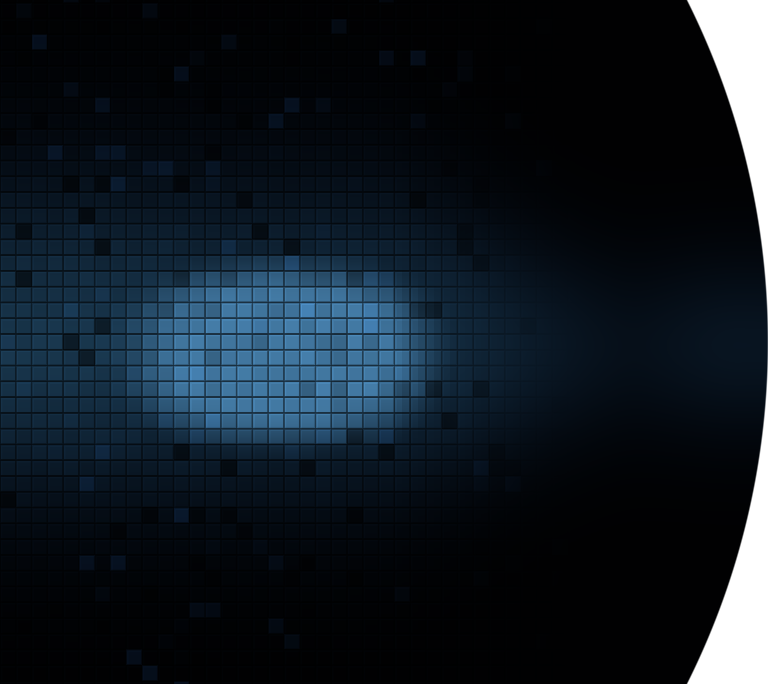
Write a Shadertoy shader that draws this background.

```glsl
const float PITCH = 0.02306;
const vec2 GRID_ORIGIN = vec2(0.0, 0.0044);
const vec3 GLOW_COLOR = vec3(0.255, 0.465, 0.625);
const vec3 HAZE_COLOR = vec3(0.098, 0.215, 0.300);
const vec3 TILE_COLOR = vec3(0.018, 0.050, 0.095);

float hash(vec2 p) {
    vec3 q = fract(vec3(p.xyx) * 0.1031);
    q += dot(q, q.yzx + 33.33);
    return fract((q.x + q.y) * q.z);
}

float bell(float x, float width) {
    float t = x / width;
    return exp(-t * t);
}

// Flat-topped oval: 1 in the core, 0 outside
float ovalGlow(vec2 p, vec2 center, vec2 radius) {
    vec2 q = pow(abs(p - center) / radius, vec2(2.5));
    float d = pow(q.x + q.y, 0.4);
    return 1.0 - smoothstep(0.62, 1.22, d);
}

// Horizontal band that narrows and dims to the right
float hazeBand(vec2 p) {
    float right = smoothstep(0.45, 0.95, p.x);
    float strength = mix(0.92, 0.28, right);
    strength += 0.12 * smoothstep(0.9, 1.08, p.x);
    strength *= mix(1.0, 0.85, bell(p.x - 0.4, 0.2));
    float y = p.y - 0.495;
    float width = mix(y > 0.0 ? 0.235 : 0.215, 0.135, right);
    return strength * bell(y, width);
}

vec3 backdrop(vec2 p) {
    float haze = hazeBand(p);
    vec3 color = HAZE_COLOR * pow(vec3(haze), vec3(1.3, 1.15, 1.0));
    float glow = ovalGlow(p, vec2(0.412, 0.483), vec2(0.214, 0.128));
    color = mix(color, GLOW_COLOR, glow);
    float halo = bell(p.x - 0.43, 0.30) * bell(p.y - 0.48, 0.16);
    return color + HAZE_COLOR * halo * 0.22 * (1.0 - glow);
}

// Sample the light once per column, with half columns on the right
vec2 tileSample(vec2 p, float pitch) {
    float columnWidth = p.x > 25.0 * pitch ? pitch * 0.5 : pitch;
    float x = (floor(p.x / columnWidth) + 0.5) * columnWidth;
    float y = (floor(p.y / pitch) + 0.5) * pitch;
    return vec2(x, mix(p.y, y, 0.6));
}

// Most tiles vary slightly, a few are much darker or lighter
vec3 varyTile(vec3 color, vec2 cell, float amount) {
    float pick = hash(cell + 17.0);
    float shade = 1.0 + 0.12 * (hash(cell + 71.0) - 0.5);
    float bright = dot(color, vec3(0.333));
    float dark = step(pick, 0.07);
    float light = step(0.93, pick);
    shade -= dark * mix(0.6, 0.15, smoothstep(0.1, 0.35, bright));
    vec3 varied = color * shade + TILE_COLOR * light * hash(cell + 5.0);
    return mix(color, varied, amount);
}

float lineMask(float distance, float width, float pixel) {
    return 1.0 - smoothstep(0.5 * width, 0.5 * width + pixel, abs(distance));
}

void mainImage(out vec4 fragColor, in vec2 fragCoord) {
    vec2 p = fragCoord / iResolution.y;
    float pixel = 1.0 / iResolution.y;
    vec2 gridPoint = p - GRID_ORIGIN;
    vec2 cell = floor(gridPoint / PITCH);
    float gridFade = 1.0 - smoothstep(0.56, 0.86, p.x);

    // Tiled light
    vec2 samplePoint = tileSample(gridPoint, PITCH) + GRID_ORIGIN;
    vec3 color = backdrop(mix(p, samplePoint, gridFade));
    color = varyTile(color, cell, gridFade);
    color += vec3(0.002, 0.004, 0.007);

    // Dark seams with a thin lit bevel
    vec2 seam = (fract(gridPoint / PITCH + 0.5) - 0.5) * PITCH;
    float bevel = max(lineMask(seam.x - 0.0022, 0.001, pixel),
                      lineMask(seam.y + 0.0022, 0.001, pixel));
    color += (color * 0.10 + vec3(0.002, 0.005, 0.009)) * bevel * gridFade;
    float dark = max(lineMask(seam.x, 0.0010, pixel) * 0.48,
                     lineMask(seam.y, 0.0012, pixel) * 0.60);
    color *= 1.0 - dark * gridFade;

    // White outside the large disc
    float disc = length(p - vec2(0.008, 0.5)) - 1.1147;
    color = mix(color, vec3(1.0), smoothstep(-pixel, pixel, disc));
    fragColor = vec4(color, 1.0);
}
```
